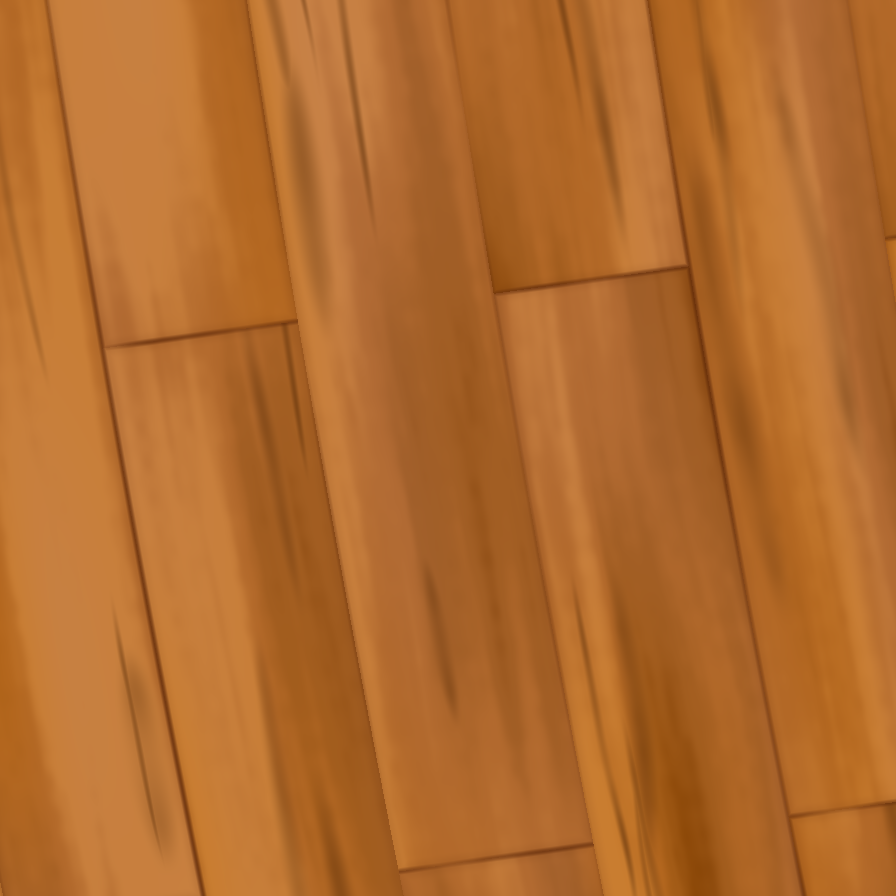
A Shadertoy shader for this texture:

```glsl
// Tilted hardwood floor: staggered strips with warm streaky grain and soft dark seams.

#define BOARD_WIDTH 0.2235
#define BOARD_LENGTH 1.26
#define FIRST_SEAM 0.052
#define FIRST_JOINT 0.405
#define SEAM_TILT 0.15
#define SEAM_BOW 0.025
#define JOINT_TILT 0.14
#define SEAM_WIDTH 0.0045
#define STRIPS_PER_PLANK 3.0
#define STREAKS 5
#define TONE_CONTRAST 1.25
#define SEED 5.0

const vec3 DEEP  = vec3(0.52, 0.265, 0.04);
const vec3 DARK  = vec3(0.635, 0.365, 0.125);
const vec3 MID   = vec3(0.70, 0.41, 0.16);
const vec3 LIGHT = vec3(0.785, 0.495, 0.22);
const vec3 STREAK_BROWN = vec3(0.37, 0.19, 0.04);
const vec3 SEAM_BROWN   = vec3(0.36, 0.15, 0.03);
const vec3 GREY_TINT    = vec3(-0.01, 0.02, 0.11);

float hash(vec2 p) {
    vec3 q = fract(p.xyx * 0.1031);
    q += dot(q, q.yzx + 33.33);
    return fract((q.x + q.y) * q.z);
}

float noise(vec2 p) {
    vec2 cell = floor(p), f = fract(p);
    f = f * f * (3.0 - 2.0 * f);
    return mix(mix(hash(cell), hash(cell + vec2(1, 0)), f.x),
               mix(hash(cell + vec2(0, 1)), hash(cell + vec2(1, 1)), f.x), f.y);
}

// Wood colour for a tone from 0 (deep) to 1 (light)
vec3 woodColor(float tone) {
    vec3 color = mix(DEEP, DARK, smoothstep(0.0, 0.30, tone));
    color = mix(color, MID, smoothstep(0.30, 0.52, tone));
    return mix(color, LIGHT, smoothstep(0.50, 0.76, tone));
}

// Long tapered mineral streaks within one board; local is in canvas units
float streakMask(vec2 local, vec2 board, float pixel) {
    float mask = 0.0;
    for (int i = 0; i < STREAKS; i++) {
        vec2 key = board * 7.0 + vec2(float(i) * 13.0, 41.0);
        float size = hash(key + 1.0);
        float center = BOARD_WIDTH * mix(0.08, 0.95, hash(key + 2.0));
        float middle = BOARD_LENGTH * hash(key + 3.0);
        float halfLength = mix(0.10, 0.34, hash(key + 4.0));
        float slope = (hash(key + 5.0) - 0.4) * 0.10;
        float along = local.y - middle;
        float taper = max(0.0, 1.0 - along * along / (halfLength * halfLength));
        float wobble = 0.010 * (noise(vec2(local.y * 6.0, key.x + key.y)) - 0.5);
        float across = abs(local.x - center - slope * along - wobble);
        float width = mix(0.005, 0.030, size * size) * (0.4 + 0.6 * taper) + pixel;
        float strength = mix(0.65, 0.42, size) * smoothstep(0.0, 0.8, taper);
        strength *= 0.35 + 0.65 * noise(vec2(local.y * 11.0, key.x));
        mask = max(mask, strength * (1.0 - smoothstep(0.0, width, across)));
    }
    return mask;
}

void mainImage(out vec4 fragColor, in vec2 fragCoord) {
    vec2 p = fragCoord / iResolution.y;
    float pixel = 1.0 / iResolution.y;

    // Floor axes: x across the boards, y along them from the top down
    float down = 1.0 - p.y;
    vec2 floorPos = vec2(p.x - down * (SEAM_TILT + SEAM_BOW * down), down + JOINT_TILT * p.x);

    // Board index and position inside the board
    float column = floor((floorPos.x - FIRST_SEAM) / BOARD_WIDTH);
    vec2 start = vec2(FIRST_SEAM, FIRST_JOINT + 0.5 * BOARD_LENGTH * mod(column, 2.0));
    float row = floor((floorPos.y - start.y) / BOARD_LENGTH);
    vec2 local = floorPos - start - vec2(column * BOARD_WIDTH, row * BOARD_LENGTH);
    vec2 board = vec2(column, row) + 20.0 + SEED;

    // Grain: broad bands and fine fibres, bent gently along the board
    vec2 offset = 60.0 * vec2(hash(board), hash(board + 9.0));
    float bend = 0.03 * (noise(vec2(local.y * 3.0, local.x * 5.0) + offset) - 0.5);
    float x = local.x + bend;
    float bands = noise(vec2(x * 15.0, local.y * 1.5) + offset);
    float fibres = noise(vec2(x * 45.0, local.y * 2.6) + offset * 1.7);
    float threads = noise(vec2(x * 110.0, local.y * 6.0) + offset * 2.3);
    float mottle = noise(floorPos * vec2(75.0, 50.0));
    float tone = 0.28 * (hash(board + 4.0) - 0.5) + 0.66 * (bands - 0.5)
               + 0.20 * (fibres - 0.5) + 0.06 * (threads - 0.5) + 0.04 * (mottle - 0.5)
               + 0.10 * (0.5 - p.x);
    vec3 color = woodColor(0.47 + TONE_CONTRAST * tone);

    // Greyer and more golden areas
    float tint = noise(vec2(x * 11.0, local.y * 2.0) + offset * 3.1);
    color += GREY_TINT * (tint - 0.5);

    color = mix(color, STREAK_BROWN, streakMask(local, board, pixel));

    // Plank edges are dark, the seams between strips faint; both fade in and out
    float seamIndex = floor((floorPos.x - FIRST_SEAM) / BOARD_WIDTH + 0.5);
    float plankEdge = 1.0 - step(0.5, mod(seamIndex, STRIPS_PER_PLANK));
    float seamWear = noise(vec2(seamIndex * 7.3 + SEED, floorPos.y * 5.0));
    float seamStrength = mix(0.05 + 0.35 * seamWear, 0.35 + 0.45 * seamWear, plankEdge);
    float seamDist = min(local.x, BOARD_WIDTH - local.x);
    float jointDist = min(local.y, BOARD_LENGTH - local.y);
    float jointStrength = 0.25 + 0.5 * noise(vec2(local.x * 18.0, column * 3.7));
    float lineWidth = SEAM_WIDTH + pixel;
    float seam = seamStrength * (1.0 - smoothstep(0.0, lineWidth, seamDist));
    float joint = jointStrength * (1.0 - smoothstep(0.0, lineWidth, jointDist));
    float shade = 0.10 * (1.0 - smoothstep(0.0, 0.014, min(seamDist, jointDist)));
    color = mix(color, SEAM_BROWN, max(max(seam, joint), shade));

    fragColor = vec4(color, 1.0);
}
```
